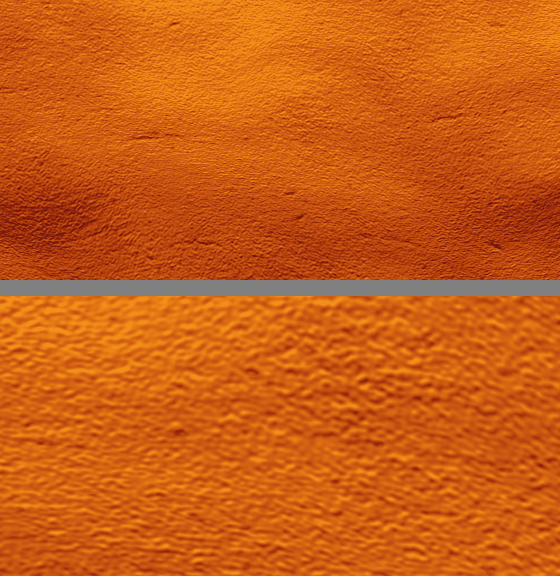
Top: the whole. Bottom: its middle third, enlarged.
This texture is drawn by a WebGL 2 fragment shader. Its source:

```glsl
#version 300 es
precision highp float;
// Rough orange plaster lit from above. A noise height field, stretched sideways
// and gently warped, is embossed into grain; broad gradients, trowel streaks and
// scattered short creases shift the tone, which then picks a colour from a ramp.

uniform vec2 u_resolution;
out vec4 fragColor;

const vec2 GRAIN_FREQ = vec2(92.0, 142.0);  // fine bumps per canvas height
const vec2 LUMP_FREQ = vec2(36.0, 62.0);    // coarser bumps
const vec2 STREAK_FREQ = vec2(8.0, 95.0);   // long trowel marks
const vec2 LIGHT_STEP = vec2(-0.0015, 0.005);
const float GRAIN_GAIN = 0.86;
const float STREAK_GAIN = 0.24;
const float CLOUD_GAIN = 0.52;
const float CREASE_GAIN = 0.8;
const float CREASE_CELLS = 3.4;
const float CREASE_SHARE = 0.7;
const float CREASE_WIDTH = 0.016;           // in crease cells

const vec3 RAMP[8] = vec3[8](
  vec3(0.46, 0.09, 0.05), vec3(0.57, 0.15, 0.05), vec3(0.67, 0.22, 0.04),
  vec3(0.75, 0.29, 0.06), vec3(0.80, 0.35, 0.07), vec3(0.85, 0.41, 0.07),
  vec3(0.91, 0.49, 0.08), vec3(0.95, 0.56, 0.10));

// Three random values in 0..1 per integer cell and seed
vec3 hash3(vec2 cell, int seed) {
  uvec3 v = uvec3(ivec3(ivec2(cell), seed)) * 1664525u + 1013904223u;
  v.x += v.y * v.z; v.y += v.z * v.x; v.z += v.x * v.y;
  v ^= v >> 16u;
  v.x += v.y * v.z; v.y += v.z * v.x; v.z += v.x * v.y;
  return vec3(v >> 8u) / 16777216.0;
}

float slopeAt(vec2 cell, vec2 offset, int seed) {
  return dot(hash3(cell, seed).xy * 2.0 - 1.0, offset);
}

// Gradient noise, roughly -0.7..0.7
float noise(vec2 p, int seed) {
  vec2 i = floor(p), f = p - i;
  vec2 s = f * f * f * (f * (f * 6.0 - 15.0) + 10.0);
  vec2 e = vec2(1.0, 0.0);
  return 1.2 * mix(
    mix(slopeAt(i, f, seed), slopeAt(i + e.xy, f - e.xy, seed), s.x),
    mix(slopeAt(i + e.yx, f - e.yx, seed), slopeAt(i + e.xx, f - e.xx, seed), s.x), s.y);
}

float clouds(vec2 p, int seed) {
  float sum = 0.0, amp = 0.6;
  for (int k = 0; k < 4; k++) {
    sum += amp * noise(p, seed + k);
    p = p * 2.1 + 3.7;
    amp *= 0.55;
  }
  return sum;
}

float plasterHeight(vec2 p) {
  return 0.6 * noise(p * GRAIN_FREQ, 1) + 0.5 * noise(p * LUMP_FREQ, 2);
}

float blob(vec2 p, vec2 centre, vec2 radius) {
  vec2 d = (p - centre) / radius;
  return exp(-dot(d, d));
}

// Short bent creases: a dark upper lip with a lit edge below it
float creases(vec2 p) {
  vec2 g = p * CREASE_CELLS, home = floor(g);
  float ragged = 0.03 * noise(g * 9.0, 30);
  float broken = smoothstep(-0.45, 0.1, noise(g * vec2(7.0, 5.0), 31));
  float tone = 0.0;
  for (int y = -1; y <= 1; y++)
  for (int x = -1; x <= 1; x++) {
    vec2 cell = home + vec2(x, y);
    vec3 place = hash3(cell, 40), form = hash3(cell, 41);
    if (place.z > CREASE_SHARE) continue;
    float angle = (form.x - 0.45) * 0.9;
    vec2 d = g - cell - place.xy;
    d = vec2(d.x * cos(angle) + d.y * sin(angle), d.y * cos(angle) - d.x * sin(angle));
    float halfLength = mix(0.10, 0.55, form.y * form.y);
    float v = d.y + ragged + (form.z - 0.3) * 0.6 * d.x * d.x;
    float along = 1.0 - smoothstep(0.3, 1.0, abs(d.x) / halfLength);
    float lip = exp(-pow(v / CREASE_WIDTH, 2.0));
    float lit = exp(-pow((v + 2.2 * CREASE_WIDTH) / (1.3 * CREASE_WIDTH), 2.0));
    tone += along * broken * (0.5 * lit - lip) * mix(0.4, 1.0, form.z);
  }
  return tone;
}

vec3 rampColour(float tone) {
  float t = clamp(tone * 5.0 + 1.0, 0.0, 6.999);
  int k = int(t);
  return mix(RAMP[k], RAMP[k + 1], fract(t));
}

void main() {
  vec2 p = gl_FragCoord.xy / u_resolution.y;
  float aspect = u_resolution.x / u_resolution.y;
  vec2 uv = vec2(p.x / aspect, p.y);

  // Broad light: bright top, glow at upper left, shaded lower corners
  float tone = 0.33 + 0.53 * uv.y;
  tone += 0.24 * blob(uv, vec2(0.32, 0.72), vec2(0.25, 0.26));
  tone -= 0.42 * blob(uv, vec2(0.04, 0.27), vec2(0.20, 0.15));
  tone -= 0.38 * blob(uv, vec2(0.97, 0.26), vec2(0.22, 0.12));
  tone -= 0.22 * blob(uv, vec2(0.0, 0.85), vec2(0.09, 0.30));

  // Warp bends the grain direction slowly across the wall
  vec2 q = p + vec2(0.0, 0.10 * noise(p * 1.7, 10) + 0.006 * noise(p * 7.0, 11));
  tone += CLOUD_GAIN * clouds(q * vec2(1.7, 4.2), 12);

  // Embossed grain, stronger in rough patches
  float relief = plasterHeight(q) - plasterHeight(q + LIGHT_STEP);
  float roughness = 1.0 + 0.4 * noise(p * vec2(4.0, 6.0), 20);
  tone += GRAIN_GAIN * relief * roughness;

  float streakMask = smoothstep(-0.15, 0.4, noise(p * vec2(2.2, 3.5), 21));
  tone += STREAK_GAIN * streakMask * noise(q * STREAK_FREQ, 22);

  // Small pits and creases
  float pits = smoothstep(0.34, 0.6, noise(q * vec2(38.0, 70.0), 23));
  tone -= 0.3 * pits;
  tone += CREASE_GAIN * creases(p);

  fragColor = vec4(rampColour(tone), 1.0);
}
```
